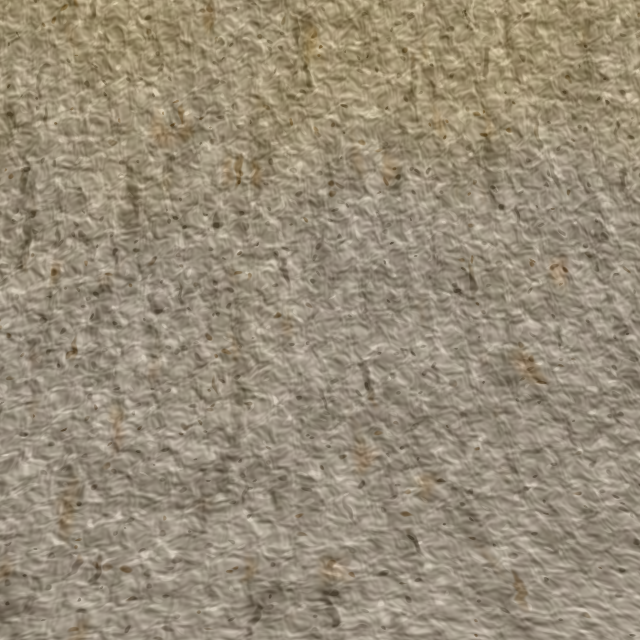
Write a WebGL 1 fragment shader that draws this texture.

```glsl
precision highp float;
// Weathered beige stone: warped gradient noise gives chipped grains, which are
// shaded by a height difference along the light. Stretched grooves, scattered
// slots, pits and pale flecks are laid over it, then a slow warm-to-grey tint.
uniform vec2 u_resolution;

const vec3 STONE = vec3(0.602, 0.562, 0.482);
const vec3 WARM_TINT = vec3(0.025, 0.006, -0.045);
const vec3 COOL_TINT = vec3(-0.008, -0.006, 0.014);
const vec3 RUST_TINT = vec3(0.030, -0.005, -0.045);
const vec2 LIGHT_STEP = vec2(0.0022, 0.0052);

vec2 hash2(vec2 cell) {
  vec3 h = fract(cell.xyx * vec3(0.1031, 0.1030, 0.0973));
  h += dot(h, h.yzx + 33.33);
  return fract((h.xx + h.yz) * h.zy);
}

float cornerSlope(vec2 cell, vec2 offset) {
  float angle = 6.2832 * hash2(cell).x;
  return dot(vec2(cos(angle), sin(angle)), offset);
}

// Gradient noise, roughly -0.7 to 0.7.
float noise(vec2 p) {
  vec2 i = floor(p), f = fract(p);
  vec2 s = f * f * f * (f * (f * 6.0 - 15.0) + 10.0);
  vec2 e = vec2(1.0, 0.0);
  float low = mix(cornerSlope(i, f), cornerSlope(i + e, f - e), s.x);
  float high = mix(cornerSlope(i + e.yx, f - e.yx), cornerSlope(i + 1.0, f - 1.0), s.x);
  return mix(low, high, s.y);
}

vec2 noise2(vec2 p) {
  return vec2(noise(p), noise(p + 71.7));
}

// Leans the grain outward towards the bottom, upright at the top.
vec2 leanGrain(vec2 p) {
  float drop = 1.0 - p.y;
  return vec2(p.x - (p.x - 0.35) * 0.4 * drop * drop, p.y);
}

// Height of the chipped surface.
float chipHeight(vec2 p) {
  vec2 q = p + 0.009 * noise2(p * 38.0 + 5.0);
  float coarse = noise(q * vec2(50.0, 36.0));
  float middle = noise(q * vec2(76.0, 96.0) + 19.3);
  float fine = noise(q * vec2(165.0, 150.0) + 43.1);
  return 0.5 * coarse + 0.32 * middle + 0.2 * fine;
}

// Coverage of soft ellipses, one per grid cell at the given chance.
float scatter(vec2 p, vec2 cells, vec2 radius, float chance, float tilt, float seed) {
  vec2 home = floor(p * cells);
  float cover = 0.0;
  for (int y = -1; y <= 1; y++) {
    for (int x = -1; x <= 1; x++) {
      vec2 cell = home + vec2(float(x), float(y));
      vec2 place = hash2(cell + seed);
      vec2 traits = hash2(cell + seed + 57.0);
      vec2 d = p - (cell + place) / cells;
      float angle = tilt * (traits.y - 0.5);
      float c = cos(angle), s = sin(angle);
      d = vec2(c * d.x + s * d.y, c * d.y - s * d.x);
      float size = 0.55 + 0.7 * fract(traits.y * 7.3);
      float shape = 1.0 - smoothstep(0.45, 1.15, length(d / (radius * size)));
      cover = max(cover, shape * step(traits.x, chance));
    }
  }
  return cover;
}

void main() {
  vec2 p = gl_FragCoord.xy / u_resolution.y;
  vec2 grain = leanGrain(p);
  vec2 ragged = grain + 0.006 * noise2(grain * 70.0) + 0.006 * noise2(grain * 24.0);

  // Chipped relief over broad light and dark clumps.
  float height = chipHeight(grain);
  float relief = height - chipHeight(grain + LIGHT_STEP);
  float clumps = noise(grain * vec2(15.0, 10.0) + 8.0);
  float tone = 0.33 * relief + 0.24 * height + 0.10 * clumps;

  // Long shallow grooves, and narrow slots with a lit edge.
  float groove = smoothstep(0.12, 0.45, noise(ragged * vec2(26.0, 6.0) + 31.0));
  vec2 slotCells = vec2(15.0, 9.0), slotSize = vec2(0.0055, 0.034);
  float slot = scatter(ragged, slotCells, slotSize, 0.30, 0.5, 11.0);
  float lip = scatter(ragged - vec2(0.007, 0.0), slotCells, slotSize, 0.30, 0.5, 11.0);
  tone += 0.05 * lip * (1.0 - slot) - 0.08 * groove - 0.12 * slot;

  // Small dark pits and pale flecks.
  float pit = scatter(ragged, vec2(44.0), vec2(0.0055, 0.0042), 0.32, 3.0, 23.0);
  float fleck = scatter(ragged, vec2(46.0), vec2(0.0095, 0.0050), 0.42, 2.4, 37.0);
  tone += 0.09 * fleck * (1.0 - pit) - 0.14 * pit;

  // Warm at the top, greyer below, rusty inside hollows.
  float warmth = smoothstep(0.45, 1.1, p.y + 0.35 * noise(p * 4.0 + 3.0));
  float rust = smoothstep(0.05, 0.4, noise(p * 13.0 + 90.0)) * (groove + slot + pit);
  vec3 tint = mix(COOL_TINT, WARM_TINT, warmth) + RUST_TINT * min(rust, 1.0);
  tint += vec3(0.012, -0.004, 0.010) * noise(p * 30.0 + 60.0);

  vec3 color = STONE + clamp(tone, -0.30, 0.24) + tint;
  gl_FragColor = vec4(color, 1.0);
}
```
